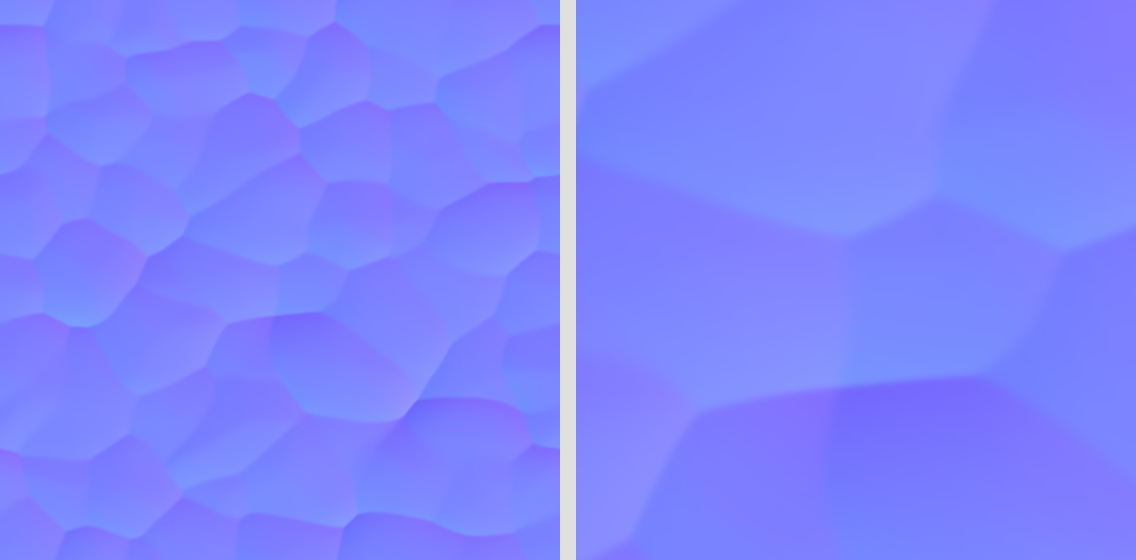
Left, the full canvas; right, a detail of the centre.
Give the GLSL for this texture map, as a three.js fragment shader.

```glsl
// Tiling normal map of softly faceted, overlapping rounded stones
varying vec2 vUv;

const vec2 GRID = vec2(7.0, 8.0); // stones across and up

float hash(vec2 p) {
  return fract(sin(dot(p, vec2(127.1, 311.7))) * 43758.5453);
}

// Exact whole cell number, repeating after GRID cells
vec2 wrap(vec2 cell) {
  return floor(mod(cell + 0.5, GRID));
}

// Value noise that wraps after GRID cells
float noise(vec2 p, float seed) {
  vec2 i = floor(p), f = p - i;
  f = f * f * f * (f * (f * 6.0 - 15.0) + 10.0);
  vec2 a = wrap(i) + seed, b = wrap(i + 1.0) + seed;
  b = wrap(i + 1.0) + seed;
  return mix(mix(hash(a), hash(vec2(b.x, a.y)), f.x),
             mix(hash(vec2(a.x, b.y)), hash(b), f.x), f.y);
}

// One stone: a flat-topped dome with three soft planes meeting in creases
float stone(vec2 d, vec2 id) {
  float turn = 6.2832 * hash(id + 31.0);
  float facets = 0.0;
  for (int k = 0; k < 3; k++) {
    float angle = turn + 2.0944 * float(k) + 0.8 * hash(id + 47.0 + float(k));
    facets += exp(14.0 * dot(d, vec2(cos(angle), sin(angle))));
  }
  float crease = mix(0.05, 0.5, hash(id + 53.0));
  float lift = 0.45 * hash(id + 61.0);
  float bulge = mix(0.5, 1.0, hash(id + 73.0));
  vec2 tilt = 0.4 * vec2(hash(id + 83.0), hash(id + 97.0)) - 0.2;
  float shear = 0.7 * (hash(id + 109.0) - 0.65);
  float r2 = dot(d, d) + shear * d.x * d.y;
  return lift - bulge * r2 * (0.6 + 0.6 * r2)
       + dot(d, tilt) - crease * log(facets) / 14.0;
}

// Soft maximum of all nearby stones, over a gentle shared undulation
float height(vec2 p) {
  float swell = 0.32 * noise(p + 0.8, 41.0);
  p += 0.26 * (vec2(noise(p + 0.37, 13.0), noise(p + 0.61, 29.0)) - 0.5);
  vec2 cell = floor(p);
  float sum = 0.0;
  for (int y = -2; y <= 2; y++) {
    for (int x = -2; x <= 2; x++) {
      vec2 c = cell + vec2(float(x), float(y));
      vec2 id = wrap(c);
      vec2 centre = c + 0.1 + 0.8 * vec2(hash(id + 5.0), hash(id + 17.0));
      sum += exp(32.0 * stone(p - centre, id));
    }
  }
  return swell + log(sum) / 32.0;
}

void main() {
  // The offset keeps the canvas border inside the stones
  vec2 p = vUv * GRID + vec2(0.56, 3.57);
  vec2 e = vec2(0.012, 0.0);

  // Slope of the surface by central differences
  vec2 slope = vec2(height(p + e.xy) - height(p - e.xy),
                    height(p + e.yx) - height(p - e.yx)) / (2.0 * e.x);

  // Pack the normal, with green pointing down
  vec2 n = vec2(-0.015, 0.028) + slope * vec2(-0.058, 0.088);
  float z = sqrt(max(1.0 - dot(n, n), 0.0));
  gl_FragColor = vec4(0.5 + 0.5 * vec3(n, z), 1.0);
}
```
